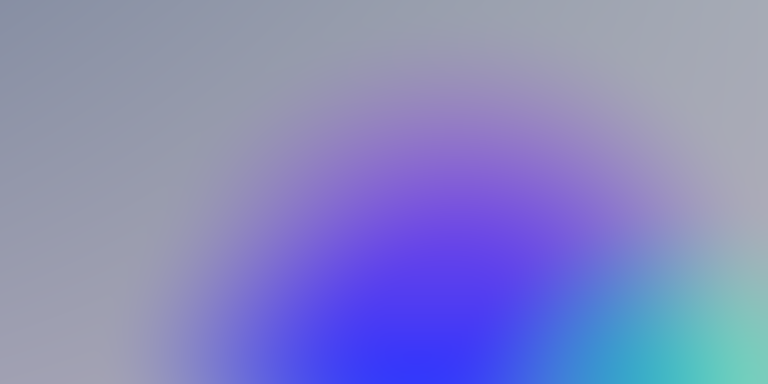
A Shadertoy shader for this background:

```glsl
// Soft grey gradient with a violet-blue dome of light and a teal glow in the lower right corner.

// 1 at the centre, fading smoothly to 0 at the rim of an ellipse
float softEllipse(vec2 p, vec2 center, vec2 radii, float core) {
    return 1.0 - smoothstep(core, 1.0, length((p - center) / radii));
}

// Diagonal grey backdrop blended from four corner tones
vec3 backdrop(vec2 uv) {
    vec3 bottom = mix(vec3(0.63, 0.63, 0.70), vec3(0.69, 0.67, 0.73), uv.x);
    vec3 top = mix(vec3(0.53, 0.56, 0.64), vec3(0.65, 0.67, 0.71), uv.x);
    return mix(bottom, top, uv.y);
}

void mainImage(out vec4 fragColor, in vec2 fragCoord) {
    vec2 uv = fragCoord / iResolution.xy;
    vec2 p = uv * vec2(2.0, 1.0);
    vec3 color = backdrop(uv);

    // Dome: blue at the base, violet above, leaning slightly right
    float domeX = mix(1.08, 1.2, smoothstep(0.0, 0.5, p.y));
    float dome = softEllipse(p, vec2(domeX, 0.2), vec2(0.86, 0.79), 0.12);
    float rise = p.y * (2.0 - 0.95 * p.y);
    vec3 domeColor = mix(vec3(0.17, 0.20, 1.0), vec3(0.55, 0.30, 0.86), rise);
    color = mix(color, domeColor, dome);

    // Corner glow: deep cyan on its left, pale teal on its right
    float glow = softEllipse(p, vec2(1.85, 0.0), vec2(0.68, 0.5), 0.0);
    vec3 glowColor = mix(vec3(0.05, 0.66, 0.80), vec3(0.45, 0.82, 0.74),
                         smoothstep(1.5, 2.0, p.x));
    color = mix(color, glowColor, glow);

    fragColor = vec4(color, 1.0);
}
```
